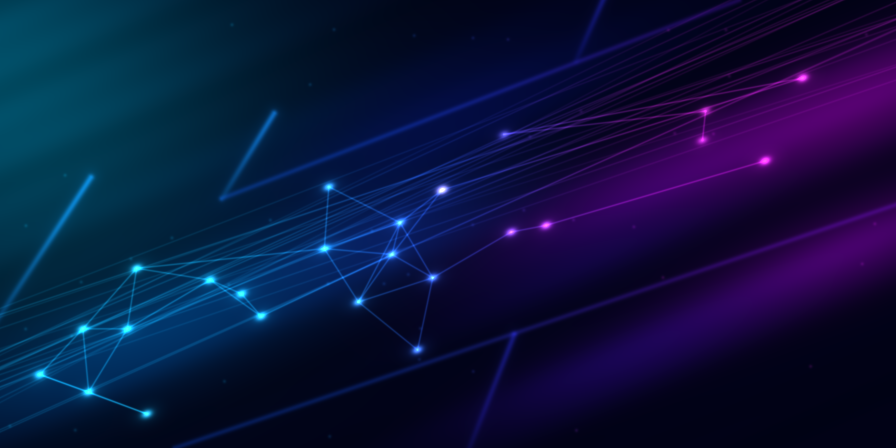
Give the GLSL for this background, as a Shadertoy shader.

```glsl
#define TILT 0.39
#define NODE_COUNT 24
#define CHAIN_BREAK 12
#define LINK_REACH 0.18
#define LINE_WIDTH 0.0023
#define STRAND_COUNT 22
#define STRAND_GAIN 0.15
#define NODE_SIZE vec2(0.0125, 0.0085)
#define CYAN vec3(0.08, 0.72, 0.90)
#define BLUE vec3(0.20, 0.36, 0.95)
#define MAGENTA vec3(0.85, 0.14, 0.80)

// The first chain ends at CHAIN_BREAK, the second follows it
const vec2 nodes[NODE_COUNT] = vec2[NODE_COUNT](
    vec2(.328, .076), vec2(.089, .164), vec2(.185, .266), vec2(.305, .401),
    vec2(.724, .445), vec2(.734, .583), vec2(.893, .503), vec2(.800, .326),
    vec2(.932, .219), vec2(.966, .380), vec2(1.141, .482), vec2(1.219, .497),
    vec2(1.708, .641), vec2(.198, .125), vec2(.284, .266), vec2(.469, .375),
    vec2(.539, .344), vec2(.583, .294), vec2(.875, .432), vec2(.987, .576),
    vec2(1.792, .826), vec2(1.125, .700), vec2(1.575, .752), vec2(1.568, .687));

float hash(float n) { return fract(sin(n * 127.1) * 4375.85); }

vec2 hash2(vec2 c) {
    float n = dot(c, vec2(1.0, 57.0));
    return vec2(hash(n), hash(n + 19.7));
}

vec2 tilt(vec2 v) {
    float c = cos(TILT), s = sin(TILT);
    return vec2(c * v.x + s * v.y, c * v.y - s * v.x);
}

float glow(vec2 v, vec2 radii) {
    v /= radii;
    return exp(-dot(v, v));
}

// x: distance to the segment, y: position along it
vec2 segment(vec2 p, vec2 a, vec2 b) {
    vec2 ab = b - a;
    float t = clamp(dot(p - a, ab) / dot(ab, ab), 0.0, 1.0);
    return vec2(length(p - a - ab * t), t);
}

float stroke(float d, float width) {
    float w = max(width, 0.65 / iResolution.y);
    return exp(-d * d / (w * w));
}

vec3 spectrum(float x) {
    vec3 cool = mix(CYAN, BLUE, smoothstep(0.5, 1.1, x));
    return mix(cool, MAGENTA, smoothstep(0.95, 1.5, x));
}

vec3 background(vec2 p) {
    vec3 col = vec3(0.002, 0.008, 0.085);
    col += vec3(0.0, 0.30, 0.32) * glow(p - vec2(-0.05, 0.80), vec2(0.60, 0.50));
    col += vec3(0.0, 0.15, 0.28) * glow(tilt(p - vec2(0.36, 0.26)), vec2(0.50, 0.10));
    col += vec3(0.03, 0.05, 0.20) * glow(tilt(p - vec2(0.90, 0.49)), vec2(0.30, 0.09));
    col += vec3(0.01, 0.03, 0.17) * glow(tilt(p - vec2(1.00, 0.75)), vec2(0.45, 0.11));
    col += vec3(0.04, 0.01, 0.14) * glow(tilt(p - vec2(1.30, 0.43)), vec2(0.35, 0.07));
    col += vec3(0.34, 0.0, 0.36) * glow(tilt(p - vec2(1.93, 0.78)), vec2(0.55, 0.10));
    col += vec3(0.10, 0.0, 0.16) * glow(tilt(p - vec2(1.40, 0.57)), vec2(0.32, 0.07));
    col += vec3(0.25, 0.0, 0.29) * glow(tilt(p - vec2(1.93, 0.46)), vec2(0.40, 0.09));
    col += vec3(0.07, 0.01, 0.20) * glow(tilt(p - vec2(1.40, 0.20)), vec2(0.38, 0.075));
    // Soft diagonal streaks from layered sines
    vec2 q = tilt(p);
    float streak = sin(q.y * 31.0 + sin(q.x * 2.3)) + 0.6 * sin(q.y * 67.0 - q.x * 1.7);
    return col * (1.0 + 0.05 * streak);
}

// Angled frame: two long rails and four short bars
vec3 frame(vec2 p) {
    float rails = stroke(segment(p, vec2(0.495, 0.557), vec2(1.65, 1.0)).x, 0.006);
    rails += stroke(segment(p, vec2(0.39, 0.0), vec2(2.05, 0.56)).x, 0.006);
    vec3 col = mix(vec3(0.02, 0.08, 0.22), vec3(0.10, 0.02, 0.20), smoothstep(0.7, 1.7, p.x)) * rails;
    vec4 bars[4] = vec4[4](
        vec4(-0.03, 0.25, 0.203, 0.604), vec4(0.495, 0.557, 0.612, 0.747),
        vec4(1.286, 0.865, 1.355, 1.02), vec4(1.04, -0.02, 1.148, 0.253));
    for (int i = 0; i < 4; i++) {
        vec2 s = segment(p, bars[i].xy, bars[i].zw);
        float light = stroke(s.x, 0.007) + 0.15 * stroke(s.x, 0.02);
        vec3 tint = mix(vec3(0.05, 0.38, 0.65), vec3(0.08, 0.09, 0.42), smoothstep(0.5, 1.1, p.x));
        col += tint * light * mix(0.2, 0.75, s.y);
    }
    return col;
}

// Fine strands gathered along the diagonal
float strands(vec2 p) {
    float sum = 0.0;
    for (int i = 0; i < STRAND_COUNT; i++) {
        float n = float(i) + 1.0;
        vec2 a = vec2(-0.05, mix(-0.02, 0.30, hash(n)));
        vec2 b = vec2(2.05, mix(0.80, 1.22, hash(n + 40.0)));
        sum += stroke(segment(p, a, b).x, LINE_WIDTH) * mix(0.4, 1.0, hash(n + 80.0));
    }
    return sum * STRAND_GAIN;
}

// Chain links, short-range links and glowing nodes
vec3 network(vec2 p) {
    vec3 tint = spectrum(p.x), col = tint * strands(p);
    for (int i = 0; i < NODE_COUNT; i++) {
        vec2 a = nodes[i];
        for (int j = i + 1; j < NODE_COUNT; j++) {
            bool chained = j == i + 1 && i != CHAIN_BREAK;
            bool near = a.x < 1.2 && distance(a, nodes[j]) < LINK_REACH;
            if (chained || near)
                col += tint * 0.27 * stroke(segment(p, a, nodes[j]).x, LINE_WIDTH);
        }
        vec2 d = tilt(p - a);
        float power = i > 20 ? 0.6 : 1.0;
        vec3 nodeTint = spectrum(a.x + 0.1 * step(1.13, a.x));
        col += power * nodeTint * (0.95 * glow(d, NODE_SIZE) + 0.12 * glow(d, NODE_SIZE * 2.6));
        col += power * 0.2 * glow(d, NODE_SIZE * 0.7);
    }
    // White-hot hub
    return col + vec3(0.7, 0.4, 0.3) * glow(tilt(p - nodes[19]), NODE_SIZE);
}

// Sparse cellular dust
vec3 dust(vec2 p) {
    vec2 cell = floor(p * 9.0), r = hash2(cell);
    float d = length(fract(p * 9.0) - 0.2 - 0.6 * r) / 9.0;
    return spectrum(p.x) * 0.13 * step(0.75, hash(r.x + r.y * 3.0)) * stroke(d, 0.004);
}

void mainImage(out vec4 fragColor, in vec2 fragCoord) {
    vec2 p = fragCoord / iResolution.xy * vec2(2.0, 1.0);
    vec3 col = background(p) + frame(p) + network(p) + dust(p);
    fragColor = vec4(clamp(col, 0.0, 1.0), 1.0);
}
```
